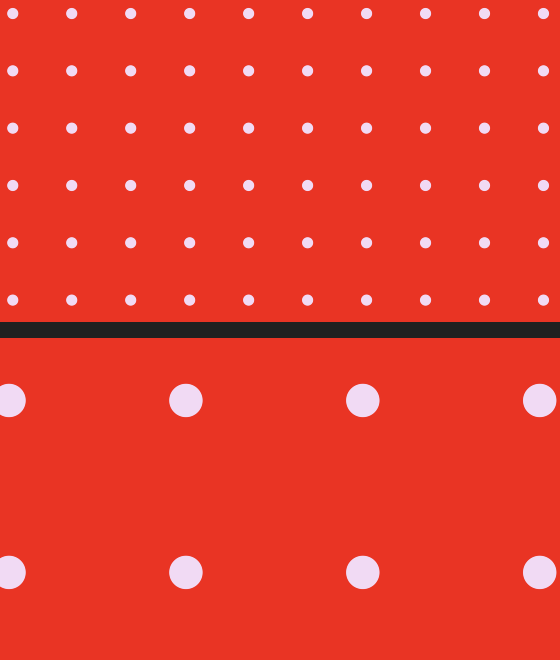
Top: the whole. Bottom: its middle third, enlarged.
Write a WebGL 1 fragment shader that draws this pattern.

```glsl
precision highp float;

uniform vec2 u_resolution;

// Positions and spacing are fractions of the canvas; the radius is a fraction of its height
#define FIRST_DOT vec2(0.0228, 0.0680)
#define SPACING vec2(0.1053, 0.1780)
#define DOT_RADIUS 0.0173
#define GROUND_COLOR vec3(0.914, 0.204, 0.141)
#define DOT_COLOR vec3(0.945, 0.855, 0.957)

// Signed distance to the nearest dot of the grid, in canvas heights
float dotGridDistance(vec2 uv, float aspect) {
  vec2 cell = (uv - FIRST_DOT) / SPACING;
  vec2 offset = (fract(cell + 0.5) - 0.5) * SPACING;
  return length(offset * vec2(aspect, 1.0)) - DOT_RADIUS;
}

void main() {
  vec2 uv = gl_FragCoord.xy / u_resolution;
  float aspect = u_resolution.x / u_resolution.y;

  // Edge softened over about one pixel
  float edge = 0.6 / u_resolution.y;
  float coverage = 1.0 - smoothstep(-edge, edge, dotGridDistance(uv, aspect));

  gl_FragColor = vec4(mix(GROUND_COLOR, DOT_COLOR, coverage), 1.0);
}
```
